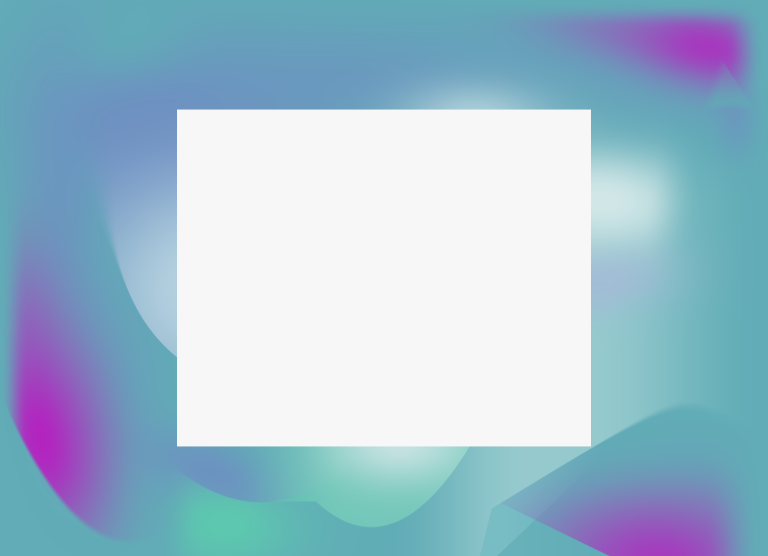
Reproduce this background procedurally as a Shadertoy shader.

```glsl
const vec3 TEAL = vec3(.38, .675, .715);
const vec3 BLUE = vec3(.43, .56, .76);
const vec3 MAGENTA = vec3(.70, .14, .75);
const vec3 PURPLE = vec3(.53, .44, .73);
const vec3 MINT = vec3(.36, .80, .68);
const vec3 PALE = vec3(.85, .92, .92);

// Smooth ramp from 0 at a to 1 at b, in either direction
float ramp(float a, float b, float x) {
    float t = clamp((x - a) / (b - a), 0., 1.);
    return t * t * (3. - 2. * t);
}

// Rotated elliptical Gaussian
float glow(vec2 p, vec2 center, vec2 radius, float angle) {
    vec2 d = p - center;
    float c = cos(angle), s = sin(angle);
    d = vec2(c * d.x + s * d.y, c * d.y - s * d.x) / radius;
    return exp(-dot(d, d));
}

vec3 backdrop(vec2 p) {
    vec3 col = TEAL;
    col = mix(col, BLUE, .9 * glow(p, vec2(.27, .80), vec2(.22, .15), 0.));
    col = mix(col, BLUE, .6 * glow(p, vec2(.65, .86), vec2(.35, .10), 0.));
    col = mix(col, BLUE, .6 * glow(p, vec2(.11, .62), vec2(.07, .30), 0.));
    col = mix(col, BLUE, .3 * glow(p, vec2(.20, .33), vec2(.10, .20), 0.));
    col = mix(col, BLUE, .85 * glow(p, vec2(.38, .15), vec2(.13, .06), -.4));
    col = mix(col, TEAL, .8 * glow(p, vec2(.24, .94), vec2(.13, .08), .3));
    return mix(col, PALE, .6 * glow(p, vec2(.857, .79), vec2(.13, .06), 0.));
}

// Pale sail with a curved edge on the left
vec3 leftSail(vec3 col, vec2 p, float px) {
    float edge = .159 + .17 * (.774 - p.y) + .09 * exp((.357 - p.y) / .085);
    float soft = px + .05 * ramp(.48, .8, p.y);
    float mask = ramp(-soft, soft, p.x - edge) * ramp(.9, .7, p.y) * ramp(.75, .4, p.x);
    vec3 fill = mix(vec3(.52, .69, .79), BLUE, ramp(.4, .78, p.y));
    fill = mix(fill, vec3(.74, .84, .89), .9 * glow(p, vec2(.36, .49), vec2(.16, .18), 0.));
    return mix(col, fill, mask);
}

vec3 rightMist(vec3 col, vec2 p) {
    float mist = ramp(1.38, 1.06, p.x) * ramp(.77, .62, p.y) * ramp(.7, .95, p.x);
    col = mix(col, vec3(.62, .81, .82), .85 * mist);
    float bound = ramp(1.26, 1.16, p.x - .15 * (p.y - .6));
    col = mix(col, PALE, .9 * bound * glow(p, vec2(1.09, .64), vec2(.17, .09), -.1));
    return mix(col, vec3(.65, .72, .85), .75 * glow(p, vec2(1.08, .49), vec2(.13, .055), .15));
}

vec3 topRightFlare(vec3 col, vec2 p, float px) {
    float clip = ramp(1.38, 1.31, p.x) * ramp(1., .95, p.y);
    col = mix(col, BLUE, .4 * clip * glow(p, vec2(1.2, .9), vec2(.25, .11), -.15));
    col = mix(col, BLUE, .5 * glow(p, vec2(1.33, .78), vec2(.035, .06), 0.));
    col = mix(col, PURPLE, .8 * clip * glow(p, vec2(1.15, .935), vec2(.18, .05), -.17));
    col = mix(col, MAGENTA, .8 * clip * glow(p, vec2(1.28, .915), vec2(.12, .065), -.2));
    // Small folded corner
    vec2 d = p - vec2(1.303, .892);
    float fold = ramp(-px, px, -d.y - 1.52 * d.x) * ramp(-.02, .05, 2.57 * d.x - d.y);
    fold *= ramp(.80, .815, p.y);
    return mix(col, mix(TEAL, PURPLE, ramp(.81, .9, p.y)), .7 * fold);
}

vec3 leftFlare(vec3 col, vec2 p) {
    float edge = .26 - 1.86 * (p.x - .014) + 4.83 * (p.x - .014) * (p.x - .072);
    float clip = ramp(-.006, .012, p.y - edge) * ramp(0., .05, p.x);
    col = mix(col, PURPLE, .65 * clip * glow(p, vec2(.15, .24), vec2(.075, .19), .15));
    col = mix(col, PURPLE, .8 * clip * glow(p, vec2(.055, .42), vec2(.06, .16), .1));
    return mix(col, MAGENTA, clip * glow(p, vec2(.075, .21), vec2(.085, .18), .2));
}

// Mint sheet below, bright bowl above
vec3 bottomWaves(vec3 col, vec2 p, float px) {
    float d = max(p.x - .67, -.1);
    float bowl = ramp(-px, px, p.y - .052 - 4.6 * d * d) * ramp(.42, .62, p.x) * ramp(.4, .25, p.y);
    vec3 fill = mix(vec3(.46, .79, .73), PALE, .9 * glow(p, vec2(.72, .2), vec2(.13, .07), 0.));
    col = mix(col, fill, .9 * bowl);
    float crest = .097 + 2.6 * (p.x - .47) * (p.x - .47);
    float sheet = ramp(px, -px, p.y - crest) * ramp(.28, .36, p.x);
    return mix(col, MINT, .9 * sheet * glow(p, vec2(.41, .06), vec2(.14, .09), 0.));
}

vec3 rightPetal(vec3 col, vec2 p, float px) {
    float top = .27 - .62 * (length(vec2(p.x - 1.24, .06)) - .06);
    float soft = px + .012 * ramp(1.05, 1.3, p.x);
    float petal = ramp(soft, -soft, p.y - top) * ramp(-px, px, p.x - .866 - .25 * p.y);
    vec3 fill = mix(vec3(.47, .74, .77), TEAL, ramp(.9, 1.1, p.x));
    float flap = ramp(-px, px, p.x - .897 - 1.06 * p.y);
    fill = mix(fill, TEAL, .7 * flap);
    // Violet bloom cut by a straight lower edge
    float clip = ramp(-px, px, p.y - .065 + .485 * (p.x - .966)) * ramp(1.38, 1.27, p.x);
    fill = mix(fill, PURPLE, .8 * clip * glow(p, vec2(1.17, .06), vec2(.23, .085), .1));
    fill = mix(fill, MAGENTA, .8 * clip * glow(p, vec2(1.19, -.01), vec2(.17, .08), 0.));
    return mix(col, fill, petal);
}

void mainImage(out vec4 fragColor, in vec2 fragCoord) {
    vec2 p = fragCoord / iResolution.xy * vec2(1.386, 1.);
    float px = 1. / iResolution.y;
    vec3 col = backdrop(p);
    col = leftSail(col, p, px);
    col = rightMist(col, p);
    col = topRightFlare(col, p, px);
    col = leftFlare(col, p);
    col = bottomWaves(col, p, px);
    col = rightPetal(col, p, px);
    // Central panel
    vec2 d = abs(p - vec2(.693, .5)) - vec2(.3735, .303);
    col = mix(col, vec3(.967), ramp(.5 * px, -.5 * px, max(d.x, d.y)));
    fragColor = vec4(col, 1.);
}
```
